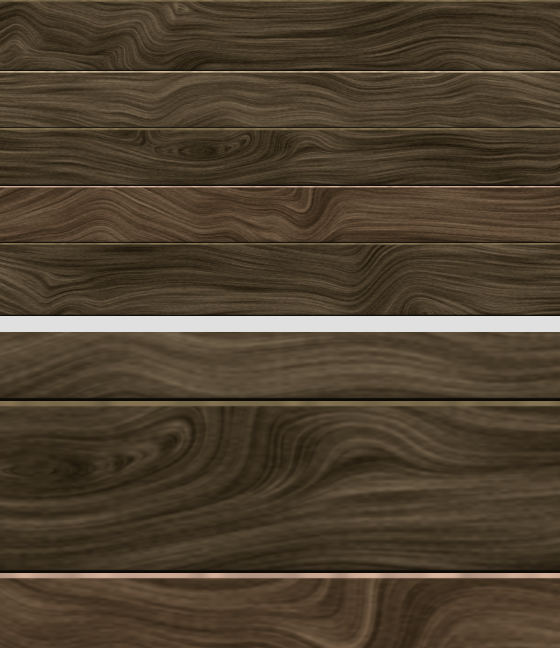
Top: the whole. Bottom: its middle third, enlarged.
Reproduce this texture procedurally as a Shadertoy shader.

```glsl
// Five horizontal walnut planks with swirling grain, lit top edges and dark seams.
// Grain follows the contours of a warped height field; line frequency is chosen
// from the local slope, so the fibres keep an even width through every swirl.

float hash(vec2 p) {
    vec3 q = fract(vec3(p.xyx) * 0.1031);
    q += dot(q, q.yzx + 33.33);
    return fract((q.x + q.y) * q.z);
}

float noise(vec2 p) {
    vec2 cell = floor(p);
    vec2 f = fract(p);
    f = f * f * (3.0 - 2.0 * f);
    return mix(mix(hash(cell), hash(cell + vec2(1, 0)), f.x),
               mix(hash(cell + vec2(0, 1)), hash(cell + vec2(1, 1)), f.x), f.y);
}

// Height field whose contours are the fibres: mostly level, folded in places
float grainField(vec2 p, float id) {
    vec2 q = p + vec2(id * 17.3 + 4.0, id * 5.7 + 3.0);
    q += 0.11 * (vec2(noise(q * vec2(3.0, 5.0)), noise(q * vec2(3.5, 6.0) + 40.0)) - 0.5);
    float swirl = smoothstep(0.25, 0.75, noise(q * vec2(1.9, 3.0) + 71.0));
    float strength = id == 3.0 ? 0.45 : 1.0;
    float broad = noise(q * vec2(2.4, 4.5) + 11.0) - 0.5;
    float ripple = noise(q * vec2(8.0, 7.0) + 23.0) - 0.5;
    return p.y + strength * (broad * mix(0.12, 0.34, swirl) + 0.085 * swirl * ripple);
}

// Fibres at one frequency, slowly changing along their length
float fibres(float height, float frequency, float x) {
    float coarse = noise(vec2(x * 5.0, height * frequency));
    float fine = noise(vec2(x * 9.0 + 50.0, height * frequency * 2.1));
    return 0.62 * coarse + 0.38 * fine;
}

void mainImage(out vec4 fragColor, in vec2 fragCoord) {
    vec2 p = fragCoord / iResolution.y;
    float pixel = 1.0 / iResolution.y;

    // Plank index from the bottom; the two outer planks are taller
    float id = clamp(floor((p.y - 0.2305) / 0.1815) + 1.0, 0.0, 4.0);
    float lower = id < 0.5 ? 0.0 : 0.2305 + (id - 1.0) * 0.1815;
    float upper = id > 3.5 ? 1.0 : 0.2305 + id * 0.1815;
    float odd = mod(id, 2.0);

    // Slope of the field picks the octave pair that keeps fibre width steady
    float height = grainField(p, id);
    vec2 slope = vec2(grainField(p + vec2(0.002, 0), id),
                      grainField(p + vec2(0, 0.002), id)) - height;
    float steepness = max(length(slope) / 0.002, 0.12);
    float octave = log2(135.0 / steepness);
    float frequency = exp2(floor(octave));
    float grain = mix(fibres(height, frequency, p.x),
                      fibres(height, frequency * 2.0, p.x), fract(octave));

    // Tone: fibres, broad growth bands, sheen on turning grain, fine pores
    float band = noise(vec2(p.x * 2.0 + id * 9.0, height * 22.0)) - 0.5;
    float patches = noise(p * vec2(2.5, 6.0) + id * 13.0) - 0.5;
    float turn = slope.x / (0.002 * steepness);
    float pores = noise(p * vec2(130.0, 330.0)) - 0.5;
    float tone = 0.43 + 0.13 * odd + 0.95 * (grain - 0.5) + 0.22 * band
               + 0.14 * patches + 0.10 * turn + 0.16 * pores;
    tone = clamp(tone, 0.0, 1.25);

    vec3 darkWood = vec3(0.13, 0.10, 0.05);
    vec3 midWood = vec3(0.28, 0.23, 0.16);
    vec3 paleWood = vec3(0.45, 0.39, 0.30);
    vec3 color = tone < 0.5 ? mix(darkWood, midWood, tone * 2.0)
                            : mix(midWood, paleWood, tone * 2.0 - 1.0);
    color *= id == 1.0 ? vec3(1.04, 0.97, 0.96) : vec3(1.0);

    // Shadowed lower edge and dark seam
    float fromBottom = p.y - lower;
    float fromTop = upper - p.y;
    color *= 1.0 - 0.35 * exp(-fromBottom / 0.006);
    color = mix(vec3(0.05, 0.04, 0.02), color,
                smoothstep(0.0035 - pixel, 0.0035 + pixel, fromBottom));

    // Lit upper edge, brighter on the paler planks
    vec3 edgeLight = mix(vec3(0.47, 0.41, 0.29), vec3(0.74, 0.66, 0.54), odd);
    edgeLight += id == 1.0 ? vec3(0.03, -0.02, 0.02) : vec3(0.0);
    edgeLight *= 0.88 + 0.24 * noise(vec2(p.x * 60.0, id * 7.0));
    color = mix(edgeLight, color, smoothstep(0.005 - pixel, 0.005 + pixel, fromTop));

    fragColor = vec4(color, 1.0);
}
```
